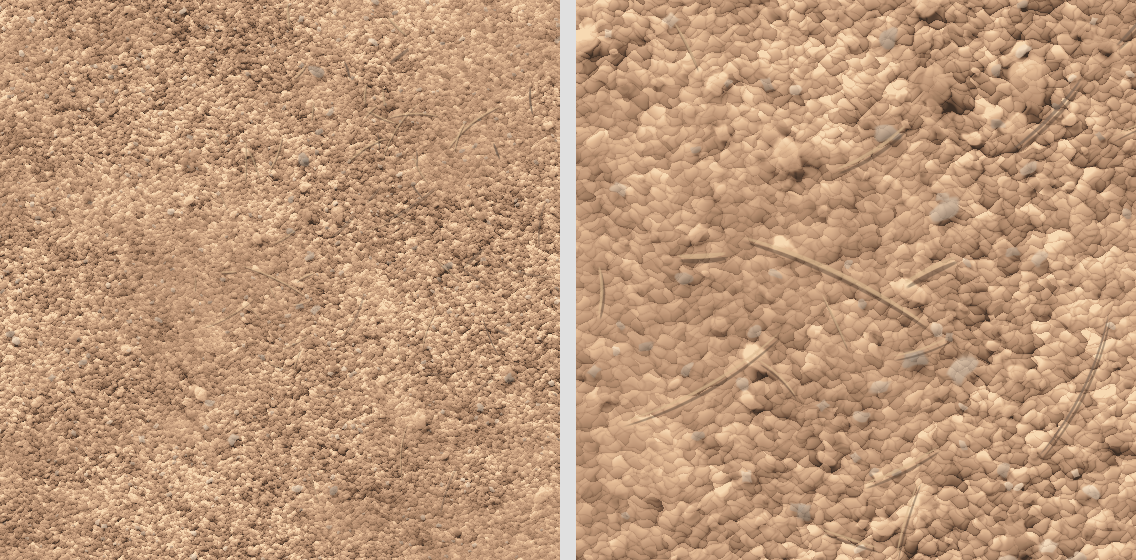
Left, the full canvas; right, a detail of the centre.
This texture is drawn by a Shadertoy shader. Its source:

```glsl
// Dry gravelly soil: packed sunlit grains, scattered stones, straw and twigs.

const vec2 LIGHT_DIR = vec2(-0.35, 0.94);
const vec3 SHADOW_BROWN = vec3(0.24, 0.18, 0.14);
const vec3 DARK_EARTH = vec3(0.49, 0.36, 0.27);
const vec3 BROWN_EARTH = vec3(0.62, 0.48, 0.37);
const vec3 MID_EARTH = vec3(0.72, 0.56, 0.44);
const vec3 SAND = vec3(0.80, 0.64, 0.51);
const vec3 PALE_SAND = vec3(0.89, 0.73, 0.58);
const vec3 SUNLIT = vec3(0.97, 0.85, 0.70);
const vec3 STRAW = vec3(0.86, 0.73, 0.57);
const vec3 TWIG = vec3(0.47, 0.39, 0.33);

struct Pebbles { float cover; float shade; float tint; float shadow; };

vec2 hash2(vec2 p) {
    vec3 q = fract(p.xyx * vec3(0.1031, 0.1030, 0.0973));
    q += dot(q, q.yzx + 33.33);
    return fract((q.xx + q.yz) * q.zy);
}

mat2 rotation(float angle) {
    float c = cos(angle), s = sin(angle);
    return mat2(c, s, -s, c);
}

// Warped layered sines, roughly -1 to 1
float layeredSines(vec2 p) {
    float sum = 0.0, amplitude = 0.6;
    for (int i = 0; i < 6; i++) {
        sum += amplitude * sin(p.x) * cos(p.y);
        p = rotation(1.1) * p * 1.75 + 0.9 * sin(p.yx) + 3.7;
        amplitude *= 0.68;
    }
    return sum;
}

// Packed cellular grains: own tint, tilted lit face, dark gaps
float packedGrains(vec2 p, float seed) {
    p += 0.4 * sin(p.yx * 0.81 + seed) + 0.12 * sin(p.yx * 5.3);
    vec2 base = floor(p), local = vec2(0.0), look = vec2(0.5);
    float nearest = 9.0, second = 9.0;
    for (int y = -1; y <= 1; y++)
    for (int x = -1; x <= 1; x++) {
        vec2 cell = base + vec2(x, y);
        vec2 toPoint = p - cell - hash2(cell + seed);
        float d = length(toPoint);
        if (d < nearest) {
            second = nearest;
            nearest = d;
            local = toPoint;
            look = hash2(cell + seed + 57.1);
        } else second = min(second, d);
    }
    float gap = smoothstep(0.24, 0.0, second - nearest);
    float face = dot(local, LIGHT_DIR + vec2(1.2 * (look.y - 0.5), 0.0));
    return 2.6 * (look.x - 0.5) + 2.1 * face - 1.1 * gap;
}

// Scattered blocky stones with lit faces and cast shadows
Pebbles pebbleLayer(vec2 p, float density, float seed) {
    Pebbles result = Pebbles(0.0, 0.0, 0.5, 0.0);
    p += 0.35 * sin(p.yx * 0.73 + seed);
    vec2 base = floor(p);
    for (int y = -1; y <= 1; y++)
    for (int x = -1; x <= 1; x++) {
        vec2 cell = base + vec2(x, y);
        vec2 spot = hash2(cell + seed);
        vec2 look = hash2(cell + seed + 71.3);
        vec2 kind = hash2(cell + seed + 139.7);
        if (kind.x > density) continue;
        float radius = mix(0.24, 0.52, look.x * look.x);
        vec2 local = (p - cell - spot) / radius;
        vec2 q = rotation(6.28 * look.y) * local * vec2(1.0, 1.4);
        float d = mix(length(q), max(abs(q.x), abs(q.y)), 0.5);
        d += 0.16 * sin(4.0 * q.x + 9.0 * spot.y) * cos(3.0 * q.y + 9.0 * spot.x);
        float cover = smoothstep(1.05, 0.7, d);
        float thrown = length(local + LIGHT_DIR * 0.7);
        result.shadow = max(result.shadow, smoothstep(1.05, 0.4, thrown));
        if (cover > result.cover) {
            result.cover = cover;
            result.shade = dot(local, LIGHT_DIR);
            result.tint = kind.y;
        }
    }
    return result;
}

// Lays stones over a tone, after darkening it with their shadows
float layStones(float tone, Pebbles s, float strength) {
    tone -= 2.2 * s.shadow * strength;
    float stone = 3.0 + 0.2 * tone + 3.0 * (s.tint - 0.5) + 1.5 * s.shade;
    return mix(tone, stone, s.cover * strength);
}

// Tone 0 to 5 runs from dark earth to sunlit grains
vec3 soilColour(float tone) {
    vec3 c = mix(SHADOW_BROWN, DARK_EARTH, clamp(0.5 * tone + 1.0, 0.0, 1.0));
    c = mix(c, BROWN_EARTH, clamp(tone, 0.0, 1.0));
    c = mix(c, MID_EARTH, clamp(tone - 1.0, 0.0, 1.0));
    c = mix(c, SAND, clamp(tone - 2.0, 0.0, 1.0));
    c = mix(c, PALE_SAND, clamp(tone - 3.0, 0.0, 1.0));
    return mix(c, SUNLIT, clamp(tone - 4.0, 0.0, 1.0));
}

// Some stones are greyish
vec3 tintStones(vec3 c, Pebbles s, float amount) {
    float grey = dot(c, vec3(0.35, 0.45, 0.20));
    float isGrey = step(fract(s.tint * 17.0), 0.25);
    return mix(c, grey * vec3(1.09, 1.0, 0.9), amount * s.cover * isGrey);
}

// Coverage of a slightly bent, tapering stick centred on the origin
float stick(vec2 p, float angle, float halfLength, float width, float bend) {
    p = rotation(-angle) * p;
    float along = p.x / halfLength;
    float side = abs(p.y + bend * halfLength * along * along);
    float edge = 0.8 / iResolution.y;
    float taper = width * (1.0 - 0.6 * along * along);
    return smoothstep(taper + edge, taper - edge, side) * smoothstep(1.0, 0.8, abs(along));
}

void mainImage(out vec4 fragColor, in vec2 fragCoord) {
    vec2 uv = fragCoord / iResolution.xy;

    // Broad patches, bare dirt and dark clods
    float patches = layeredSines(uv * vec2(8.0, 11.0) + 2.0);
    float gravel = smoothstep(-0.9, 0.5, layeredSines(uv * vec2(6.0, 8.0) + 9.0));
    float clods = smoothstep(0.6, 1.2, layeredSines(uv * vec2(28.0, 42.0) + 5.0));
    float clumps = layeredSines(uv * vec2(34.0, 44.0) + 1.0);

    // Packed grains at two sizes
    float grains = 0.85 * packedGrains(uv * vec2(74.0, 94.0), 3.0)
                 + 0.75 * packedGrains(uv * vec2(125.0, 155.0), 31.0);
    float tone = 2.85 + 0.85 * patches + 0.55 * clumps - 1.9 * clods;
    tone += mix(0.6, 1.1, gravel) * grains;

    // Loose stones from small to large
    Pebbles small = pebbleLayer(uv * vec2(82.0, 92.0), 0.25, 23.0);
    Pebbles coarse = pebbleLayer(uv * vec2(46.0, 52.0), 0.10, 47.0);
    Pebbles large = pebbleLayer(uv * 28.0, 0.025, 83.0);
    tone = layStones(tone, small, mix(0.4, 0.85, gravel));
    tone = layStones(tone, coarse, 0.8);
    tone = layStones(tone, large, 0.8);
    vec3 colour = soilColour(tone);
    colour = tintStones(colour, small, 0.5);
    colour = tintStones(colour, coarse, 0.6);
    colour = tintStones(colour, large, 0.6);

    // Straw and twigs, gathered right of the centre
    for (int i = 0; i < 64; i++) {
        vec2 a = hash2(vec2(i, 11)), b = hash2(vec2(i, 37)), c = hash2(vec2(i, 59));
        vec2 p = uv - vec2(0.66, 0.54) - (a + b - 1.0) * vec2(0.42, 0.46);
        float halfLength = mix(0.015, 0.065, c.x * c.x);
        float width = mix(0.0006, 0.0021, b.y * b.y);
        float angle = 3.1416 * c.y, bend = 0.35 * (a.x - 0.5);
        float shadow = stick(p + LIGHT_DIR * 0.003, angle, halfLength, width, bend);
        float body = stick(p, angle, halfLength, width, bend);
        colour = mix(colour, SHADOW_BROWN, 0.4 * shadow);
        colour = mix(colour, mix(STRAW, TWIG, step(0.6, b.x)), 0.65 * body);
    }
    fragColor = vec4(colour, 1.0);
}
```
